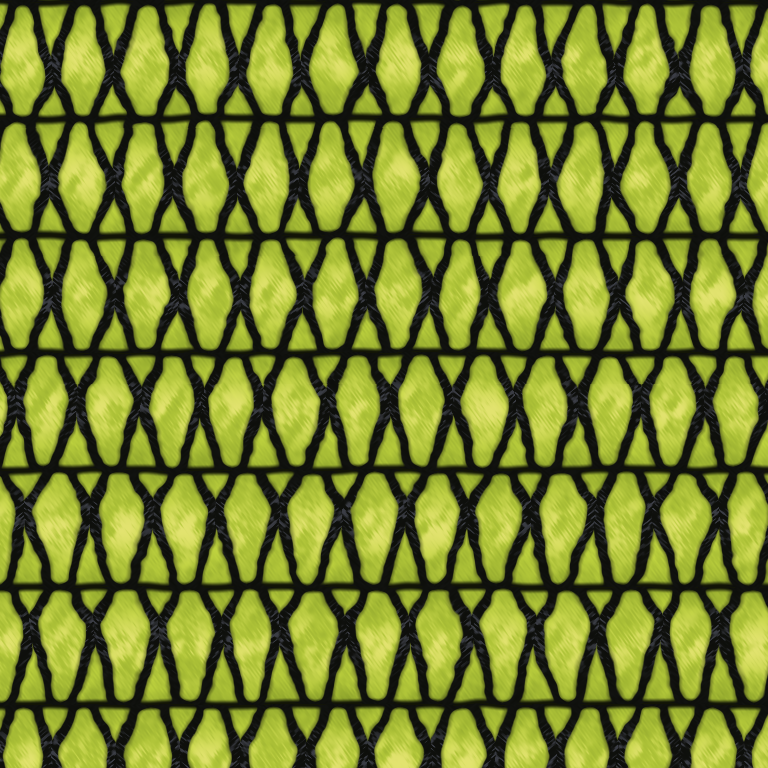
This texture is drawn by a WebGL 2 fragment shader. Its source:

```glsl
#version 300 es
precision highp float;
// Stacked lime cords, each wrapped in a net of crossing black threads.
uniform vec2 u_resolution;
out vec4 fragColor;

const float ROW_PITCH = 0.1525;
const float CELL_PITCH = 0.0817;
const float TOP_MARGIN = 0.002;

const vec3 LIME = vec3(0.74, 0.82, 0.24);
const vec3 LIME_SHADE = vec3(0.45, 0.54, 0.13);
const vec3 SHEEN = vec3(0.91, 0.90, 0.47);
const vec3 CREVICE = vec3(0.07, 0.08, 0.025);
const vec3 THREAD = vec3(0.05, 0.055, 0.04);
const vec3 THREAD_SHEEN = vec3(0.27, 0.28, 0.32);

// Per cord: cell offset along the cord, and height of the thread crossings.
const float OFFSET[7] = float[](0.33, 0.29, 0.34, 0.72, 0.93, 1.01, 0.36);
const float CROSSING[7] = float[](0.62, 0.56, 0.50, 0.40, 0.34, 0.33, 0.42);

float hash(vec2 p) {
    return fract(sin(dot(p, vec2(127.1, 311.7))) * 43758.5453);
}

float noise(vec2 p) {
    vec2 i = floor(p), f = fract(p);
    f = f * f * (3.0 - 2.0 * f);
    return mix(mix(hash(i), hash(i + vec2(1, 0)), f.x),
               mix(hash(i + vec2(0, 1)), hash(i + vec2(1, 1)), f.x), f.y);
}

vec2 rotate(vec2 p, float angle) {
    float c = cos(angle), s = sin(angle);
    return vec2(c * p.x - s * p.y, s * p.x + c * p.y);
}

// Distance along the cord height from the crossing: 0 there, 1 at the edges.
float fromCrossing(float v, float crossing) {
    return v < crossing ? (crossing - v) / crossing : (v - crossing) / (1.0 - crossing);
}

// Half width of one rounded diamond, in cells.
float diamondHalfWidth(float v, float crossing) {
    float t = clamp(fromCrossing(v, crossing), 0.0, 1.0);
    float sides = mix(0.455, 0.235, smoothstep(0.0, 0.88, t));
    return sides * sqrt(1.0 - pow(t, 12.0));
}

// Approximate distance to the thread centre line, in canvas units.
float threadDistance(float x, float v, float crossing) {
    float e = 0.012;
    float slope = (diamondHalfWidth(v + e, crossing) - diamondHalfWidth(v - e, crossing))
                / (2.0 * e) * CELL_PITCH / ROW_PITCH;
    float gap = abs(abs(x) - diamondHalfWidth(v, crossing)) * CELL_PITCH;
    return gap / sqrt(1.0 + slope * slope);
}

// Braided cord surface: rounded shading, lumps, fine fibres and a broken sheen.
vec3 cordColor(vec2 p, float x, float v, float row) {
    float across = 2.0 * v - 1.0;
    float roundness = sqrt(max(1.0 - across * across, 0.0));
    vec2 seed = vec2(row * 17.3, row * 5.1);
    float lumps = noise(rotate(p, 0.6) * vec2(75.0, 38.0) + seed);
    float fibres = noise(rotate(p, 0.95) * vec2(110.0, 480.0) + seed);
    float light = 0.30 + 0.60 * roundness + 0.30 * (lumps - 0.5) + 0.22 * (fibres - 0.5);
    vec3 color = mix(LIME_SHADE, LIME, clamp(light, 0.0, 1.15));
    float center = exp(-5.0 * across * across) * (1.0 - smoothstep(0.12, 0.46, abs(x)));
    float patches = smoothstep(0.30, 0.75, 0.65 * lumps + 0.35 * fibres);
    return mix(color, SHEEN, center * patches * 0.85);
}

// Twisted thread with bluish glints, strongest near the crossings.
vec3 threadColor(vec2 p, float x, float t) {
    float lean = x < 0.0 ? 0.7 : -0.7;
    float twist = noise(rotate(p, lean) * vec2(150.0, 480.0));
    float glint = smoothstep(0.45, 0.9, twist) * (1.0 - smoothstep(0.1, 0.75, t));
    return mix(THREAD, THREAD_SHEEN, 0.75 * glint + 0.08 * twist);
}

void main() {
    vec2 p = gl_FragCoord.xy / u_resolution.y;
    float pixel = 1.0 / u_resolution.y;

    // Cord rows, counted downward, with a slightly uneven seam.
    float seamWave = 0.0035 * (noise(vec2(p.x * 32.0, floor(p.y * 6.0))) - 0.5);
    float down = (1.0 - p.y - TOP_MARGIN + seamWave) / ROW_PITCH;
    float row = floor(down);
    float v = fract(down);
    int index = int(clamp(row, 0.0, 6.0));
    float crossing = CROSSING[index];

    // Cells along the cord, bent a little by hand-made irregularity.
    float wobble = 0.12 * (noise(vec2(p.x * 14.0, down * 2.5 + row * 9.0)) - 0.5)
                 + 0.05 * (noise(p * 75.0) - 0.5);
    float x = fract(p.x / CELL_PITCH - OFFSET[index] + wobble + 0.5) - 0.5;
    float t = fromCrossing(v, crossing);

    // Cord, darkened beside the threads and into the seam.
    float d = threadDistance(x, v, crossing);
    float halfThread = mix(0.0071, 0.0054, smoothstep(0.2, 0.9, t))
                     + 0.0016 * (noise(p * 130.0) - 0.5);
    float seam = min(v, 1.0 - v) * ROW_PITCH;
    vec3 color = cordColor(p, x, v, row);
    color *= mix(0.68, 1.0, smoothstep(0.0, 0.006, d - halfThread));
    color = mix(CREVICE, color, smoothstep(0.0012, 0.0085, seam));

    // Threads on top.
    float soft = max(pixel, 0.0013);
    float cover = 1.0 - smoothstep(-soft, soft, d - halfThread);
    color = mix(color, threadColor(p, x, t), cover);
    fragColor = vec4(color, 1.0);
}
```
